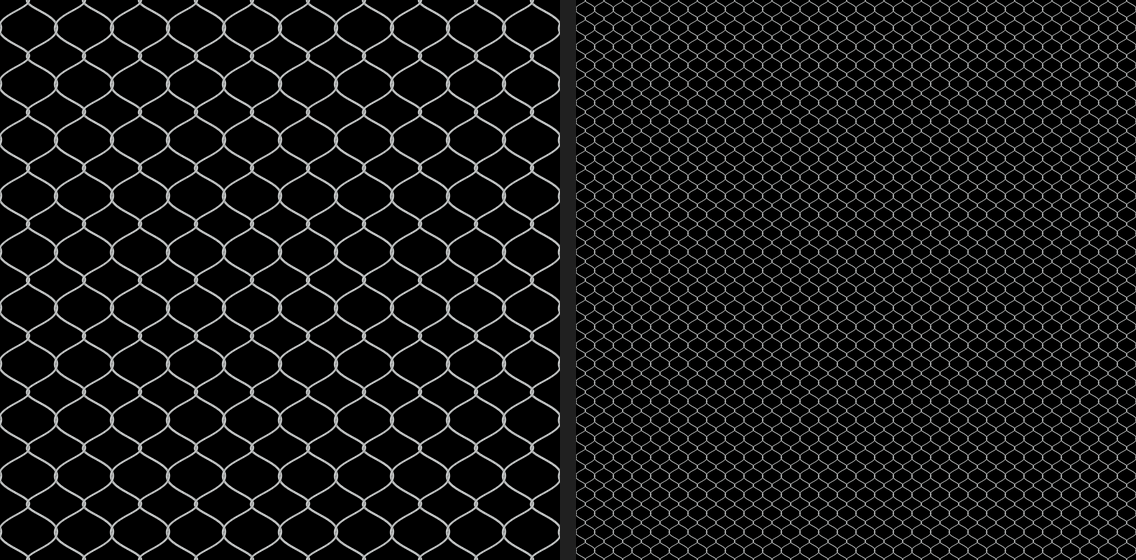
Left, the tile; right, the same tile 3 across and 3 down.
Reproduce this pattern procedurally as a three.js fragment shader.

```glsl
varying vec2 vUv;

const float REPEATS = 10.0;        // meshes across and down
const float SWING = 0.271;         // sideways reach of a wire, in meshes
const float KNOT_BIAS = 0.22;      // lengthens one row of knots, shortens the next
const float FALLING_WIDTH = 0.040; // wire widths, in meshes
const float RISING_WIDTH = 0.034;
const float CONTACT_SHADE = 0.80;
const float GRAIN_CELLS = 24.0;    // grain cells per mesh
const float GRAIN = 0.07;
const vec3 BACKGROUND = vec3(0.0);
const vec3 WIRE_LIGHT = vec3(0.81, 0.82, 0.82);
const vec3 WIRE_RIM = vec3(0.70, 0.71, 0.71);
const float TAU = 6.28318;

float hash(vec2 p) {
  return fract(sin(dot(p, vec2(12.9898, 78.233))) * 43758.5453);
}

// Distance to the nearest wire of one family (x) and its half width (y).
// side is 1.0 or -1.0 for the two mirrored families.
vec2 wire(vec2 p, float side) {
  float turn = TAU * (p.y - 0.5);
  float phase = turn - KNOT_BIAS * sin(turn);
  float center = side * (0.25 - SWING * cos(phase));
  float slope = side * SWING * sin(phase) * TAU * (1.0 - KNOT_BIAS * cos(turn));
  float offset = fract(p.x - center + 0.5) - 0.5;
  float rising = smoothstep(-0.6, 0.6, slope);
  float width = mix(FALLING_WIDTH, RISING_WIDTH, rising);
  return vec2(abs(offset) / sqrt(1.0 + slope * slope), 0.5 * width);
}

float coverage(vec2 w, float pixel) {
  return clamp(0.5 + (w.y - w.x) / pixel, 0.0, 1.0);
}

vec3 wireColor(vec2 w) {
  float across = min(w.x / w.y, 1.0);
  return mix(WIRE_LIGHT, WIRE_RIM, across * across);
}

void main() {
  vec2 p = vUv * REPEATS;
  float pixel = REPEATS * max(fwidth(vUv.x), fwidth(vUv.y));

  // The two families take turns in front, so they hook at every knot
  vec2 right = wire(p, 1.0);
  vec2 left = wire(p, -1.0);
  bool rightInFront = fract(p.y) > 0.5;
  vec2 front = rightInFront ? right : left;
  vec2 back = rightInFront ? left : right;

  // Fine wear, wrapped at the tile edges
  vec2 cell = mod(floor(p * GRAIN_CELLS), REPEATS * GRAIN_CELLS);
  float wear = 1.0 - GRAIN * hash(cell);

  // Back wire, darkened beside the one that crosses it
  float contact = mix(CONTACT_SHADE, 1.0, smoothstep(front.y, 2.5 * front.y, front.x));
  vec3 color = mix(BACKGROUND, wireColor(back) * contact * wear, coverage(back, pixel));
  color = mix(color, wireColor(front) * wear, coverage(front, pixel));

  gl_FragColor = vec4(color, 1.0);
}
```
